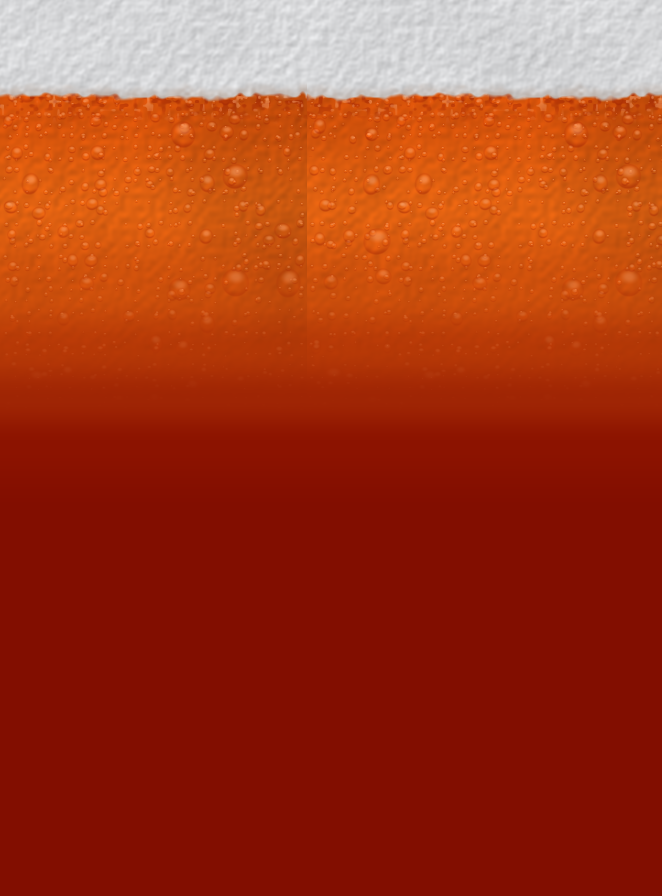
Reproduce this background procedurally as a Shadertoy shader.

```glsl
// A glass of amber beer: pale foam above wet orange liquid that fades to deep red.

const float FOAM_EDGE = 0.892;      // height of the foam line
const float TILE = 0.594;           // width of the repeating wet panel
const float SEAM = 0.463;           // where two panels meet
const float DROP_FADE_LOW = 0.53;
const float DROP_FADE_HIGH = 0.78;
const int DROP_LAYERS = 4;
const vec3 FOAM = vec3(0.835, 0.838, 0.845);
const vec3 FOAM_SHADE = vec3(0.72, 0.66, 0.62);
const vec3 GLINT = vec3(0.97, 0.63, 0.42);
const vec3 RIM = vec3(0.62, 0.13, 0.01);

// Liquid colours from bottom to top, and their heights
const int STOPS = 7;
const float HEIGHT[STOPS] = float[](0.43, 0.505, 0.555, 0.61, 0.675, 0.77, 0.88);
const vec3 LIQUID[STOPS] = vec3[](
    vec3(0.510, 0.055, 0.0), vec3(0.550, 0.075, 0.0), vec3(0.625, 0.145, 0.015),
    vec3(0.710, 0.220, 0.025), vec3(0.800, 0.310, 0.045),
    vec3(0.865, 0.375, 0.065), vec3(0.830, 0.320, 0.040));

float hash(vec2 p) {
    return fract(sin(dot(p, vec2(127.1, 311.7))) * 43758.5453);
}

float noise(vec2 p) {
    vec2 i = floor(p), f = fract(p);
    f = f * f * (3.0 - 2.0 * f);
    return mix(mix(hash(i), hash(i + vec2(1, 0)), f.x),
               mix(hash(i + vec2(0, 1)), hash(i + vec2(1, 1)), f.x), f.y);
}

// Light from the upper left over a bumpy surface
float relief(vec2 p) {
    return noise(p) - noise(p + vec2(-0.45, 0.55));
}

vec3 liquidColor(float y) {
    vec3 color = LIQUID[0];
    for (int i = 1; i < STOPS; i++)
        color = mix(color, LIQUID[i], smoothstep(HEIGHT[i - 1], HEIGHT[i], y));
    return color;
}

// One layer of scattered drops; p is in canvas widths
vec3 addDrops(vec3 base, vec2 p, float columns, float density, float strength, float pixel) {
    float size = TILE / columns;
    vec2 cell = floor(p / size);
    vec2 seed = cell + columns * 7.3;
    float radius = mix(0.12, 0.29, pow(hash(seed + 3.1), 1.5));
    vec2 jitter = vec2(hash(seed), hash(seed + 17.7)) - 0.5;
    vec2 q = fract(p / size) - 0.5 - jitter * 0.38;
    q.x += 0.16 * q.y * (hash(seed + 5.9) - 0.5);
    q.y *= mix(0.82, 1.15, hash(seed + 9.4));
    q /= radius;
    float d = length(q);
    float soft = pixel / (size * radius);
    float present = step(hash(seed + 23.5), density) * strength;
    float body = present * (1.0 - smoothstep(1.0 - soft, 1.0 + soft, d));
    float lower = smoothstep(0.0, 0.9, -q.y) * smoothstep(0.45, 0.95, d);
    float edge = smoothstep(0.65, 1.0, d) * 0.3;
    float glint = 1.0 - smoothstep(0.1, 0.65, length((q - vec2(0.05, 0.38)) * vec2(0.8, 1.1)));
    vec3 drop = base * 1.04;
    drop = mix(drop, RIM, max(lower * 0.6, edge));
    drop = mix(drop, GLINT, glint * 0.65);
    return mix(base, drop, body);
}

void mainImage(out vec4 fragColor, in vec2 fragCoord) {
    vec2 uv = fragCoord / iResolution.xy;
    vec2 p = fragCoord / iResolution.x;
    float pixel = 1.0 / iResolution.x;
    float panel = fract((uv.x - SEAM) / TILE);
    vec2 wet = vec2(panel * TILE, p.y);
    float fade = smoothstep(DROP_FADE_LOW, DROP_FADE_HIGH, uv.y);

    // Liquid, darker toward the right end of each panel
    vec3 color = liquidColor(uv.y);
    color *= 1.0 - 0.10 * fade * smoothstep(0.55, 1.0, panel);
    color *= 1.0 + fade * 0.07 * (noise(wet * vec2(18.0, 12.0)) - 0.5);
    color *= 1.0 + fade * 0.12 * relief(wet * 110.0);

    // Condensation, from fine mist to large drops
    for (int i = 0; i < DROP_LAYERS; i++) {
        float columns = floor(36.0 / pow(1.6, float(i)));
        float density = mix(0.5, 0.4, float(i) / 3.0);
        density += 0.2 * smoothstep(0.76, FOAM_EDGE, uv.y) * float(i < 2);
        color = addDrops(color, wet, columns, density, fade * 0.8, pixel);
    }

    // Dark and bright specks just under the foam
    float below = FOAM_EDGE - uv.y;
    float fringe = 1.0 - smoothstep(0.0, 0.035, below);
    float speck = noise(wet * vec2(140.0, 170.0));
    color = mix(color, RIM, fringe * 0.55 * smoothstep(0.5, 0.8, speck));
    color = mix(color, GLINT, fringe * 0.55 * smoothstep(0.68, 0.9, noise(wet * 155.0 + 40.0)));

    // Foam with fine bubbles and a ragged lower edge
    float grain = 0.09 * relief(p * 95.0) + 0.06 * relief(p * 190.0 + 8.0);
    float broad = noise(p * vec2(9.0, 14.0)) - 0.5;
    vec3 foam = FOAM + grain + 0.035 * broad;
    float ragged = 0.006 * (noise(wet * 22.0) - 0.5) + 0.007 * (noise(wet * 85.0) - 0.5);
    float rise = uv.y - FOAM_EDGE - ragged;
    float lip = 1.0 - smoothstep(0.0, 0.016, rise);
    foam = mix(foam, FOAM_SHADE, lip * (0.3 + 0.6 * speck));
    color = mix(color, foam, smoothstep(-0.0025, 0.0025, rise));

    fragColor = vec4(clamp(color, 0.0, 1.0), 1.0);
}
```
